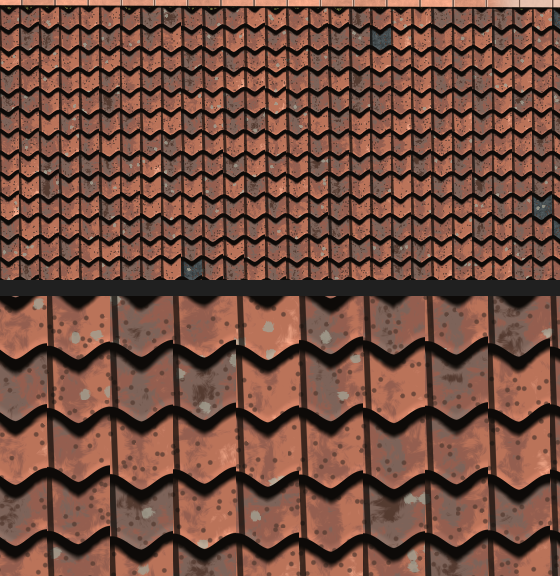
Top: the whole. Bottom: its middle third, enlarged.
A WebGL 2 fragment shader for this texture:

```glsl
#version 300 es
precision highp float;
uniform vec2 u_resolution;
out vec4 fragColor;

// Layout, in canvas heights
const vec2 TILE = vec2(0.0731, 0.0753);
const vec2 FIRST_TILE = vec2(0.0703, 0.886);
const float COLUMN_DRIFT = 0.009;
const float CAP_PITCH = 0.1185;
const float CAP_START = 0.078;
const float CAP_BOTTOM = 0.979;
const float CAP_SLOPE = 0.004;

// Tile shape, in tile units
const float SCOOP = 0.25;
const float SLIP = 0.13;
const float TILT = 0.09;
const float SHADOW = 0.10;
const float SEAM = 0.035;

// Wear
const float TONE_SPREAD = 0.58;
const float LICHEN_SHARE = 0.08;
const float SLATE_SHARE = 0.008;
const float BRIGHT_SHARE = 0.006;

const vec3 BLACK = vec3(0.05, 0.04, 0.03);
const vec3 SOOT = vec3(0.33, 0.23, 0.19);
const vec3 UMBER = vec3(0.49, 0.39, 0.35);
const vec3 CLAY = vec3(0.58, 0.37, 0.31);
const vec3 TERRACOTTA = vec3(0.73, 0.45, 0.35);
const vec3 PEACH = vec3(0.93, 0.64, 0.52);
const vec3 SLATE = vec3(0.27, 0.30, 0.31);
const vec3 LICHEN = vec3(0.64, 0.63, 0.57);
const vec3 MOSS = vec3(0.30, 0.30, 0.16);
const float PI = 3.14159265;

float hash(vec2 p) {
    vec3 q = fract(p.xyx * vec3(0.1031, 0.1030, 0.0973));
    q += dot(q, q.yzx + 33.33);
    return fract((q.x + q.y) * q.z);
}

// Cellular noise: distance to the nearest point and its random value
vec2 cells(vec2 p) {
    vec2 nearest = vec2(9.0, 0.0);
    for (int j = -1; j <= 1; j++)
    for (int i = -1; i <= 1; i++) {
        vec2 id = floor(p) + vec2(i, j);
        vec2 point = id + 0.15 + 0.7 * vec2(hash(id), hash(id + 57.3));
        float d = length(p - point);
        if (d < nearest.x) nearest = vec2(d, hash(id + 113.7));
    }
    return nearest;
}

// Layered, warped sines, about -1 to 1
float mottle(vec2 p) {
    float sum = 0.0, weight = 0.5;
    for (int i = 0; i < 4; i++) {
        p = mat2(0.8, 0.6, -0.6, 0.8) * p * 1.8 + 1.7;
        p += 0.7 * sin(p.yx * 0.8);
        sum += weight * sin(p.x) * sin(p.y);
        weight *= 0.75;
    }
    return sum;
}

// How far a tile's lower edge sits above its row line
float edgeOffset(vec2 id, float u) {
    return SLIP * hash(id + 5.1) + TILT * hash(id + 23.9) * u;
}

vec3 clayRamp(float t) {
    vec3 c = mix(SOOT, UMBER, smoothstep(0.02, 0.24, t));
    c = mix(c, CLAY, smoothstep(0.30, 0.46, t));
    c = mix(c, TERRACOTTA, smoothstep(0.54, 0.76, t));
    return mix(c, PEACH, smoothstep(0.95, 1.25, t));
}

vec3 ridgeCap(vec2 p, float px) {
    float along = (p.x - CAP_START) / CAP_PITCH;
    float joint = abs(fract(along + 0.5) - 0.5) * CAP_PITCH;
    float tone = 0.88 + 0.16 * hash(vec2(floor(along), 3.0)) + 0.06 * mottle(p * 60.0);
    vec3 c = mix(PEACH * tone, vec3(0.93, 0.87, 0.82), 0.6 * smoothstep(1.72, 1.85, p.x));
    c = mix(c, vec3(0.96, 0.82, 0.74), 1.0 - smoothstep(0.003, 0.003 + px, joint));
    return mix(c, SOOT, 0.8 * (1.0 - smoothstep(0.001, 0.001 + px, joint)));
}

void main() {
    float px = 1.0 / u_resolution.y;
    vec2 p = gl_FragCoord.xy * px;

    // Locate the overlapping tile
    float x = p.x - COLUMN_DRIFT * sin(PI * (p.x - 0.93));
    vec2 q = (vec2(x, p.y) - FIRST_TILE) / TILE;
    float u = fract(q.x);
    q.y -= SCOOP * pow(abs(cos(PI * u)), 1.5);
    vec2 id = floor(q);
    if (q.y - id.y < edgeOffset(id, u)) id.y -= 1.0;
    float height = q.y - id.y - edgeOffset(id, u);
    vec2 above = id + vec2(0.0, 1.0);
    float below = above.y + edgeOffset(above, u) - q.y;
    float aa = 1.5 * px / TILE.y;

    // Fired clay, curvature and grime
    float rnd = hash(id + 71.3);
    float grain = mottle(p * 28.0 + rnd * 40.0);
    float fine = mottle(p * 110.0);
    float tone = 0.55 + TONE_SPREAD * (rnd - 0.5) + 0.24 * grain + 0.12 * fine;
    tone += 0.16 * (0.5 - height) + 0.13 * cos(2.0 * PI * (u - 0.88));
    vec3 col = clayRamp(tone);
    float rare = hash(id + 207.1);
    if (rare < SLATE_SHARE) col = SLATE * (1.0 + 0.25 * fine);
    else if (rare > 1.0 - BRIGHT_SHARE) col = mix(vec3(0.93, 0.53, 0.27), col, 0.2);

    // Pits and lichen
    vec2 pit = cells(p * 105.0);
    col = mix(col, SOOT, 0.75 * step(0.76, pit.y) * (1.0 - smoothstep(0.18, 0.40, pit.x)));
    vec2 spot = cells(p * 48.0);
    float patchy = step(1.0 - LICHEN_SHARE, spot.y) * step(0.35, hash(id + 9.7));
    col = mix(col, LICHEN, 0.8 * patchy * (1.0 - smoothstep(0.22, 0.36, spot.x + 0.15 * fine)));

    // Side seam, lit lip and cast shadow
    float seam = abs(u - 0.06 - 0.04 * (hash(id + 31.0) - height));
    col = mix(col, BLACK, 0.72 * (1.0 - smoothstep(SEAM, SEAM + aa, seam)));
    col *= 1.0 + 0.14 * (1.0 - smoothstep(0.05, 0.16, height));
    float depth = SHADOW + 0.05 * sin(PI * u) + 0.03 * grain;
    col = mix(BLACK, col, smoothstep(depth, depth + 0.13, below));
    col = mix(BLACK, col, smoothstep(0.0, aa, height));

    // Mossy gap under the ridge
    if (id.y > 0.5) {
        vec2 tuft = cells(p * 85.0);
        col = mix(MOSS * (0.7 + 0.7 * tuft.y), BLACK, smoothstep(0.15, 0.6, tuft.x));
    }
    float cap = p.y - CAP_BOTTOM + CAP_SLOPE * p.x;
    col = mix(col, BLACK, 0.8 * smoothstep(-0.006, -0.002, cap));
    col = mix(col, ridgeCap(p, px), smoothstep(0.0, 1.5 * px, cap));
    fragColor = vec4(clamp(col, 0.0, 1.0), 1.0);
}
```
